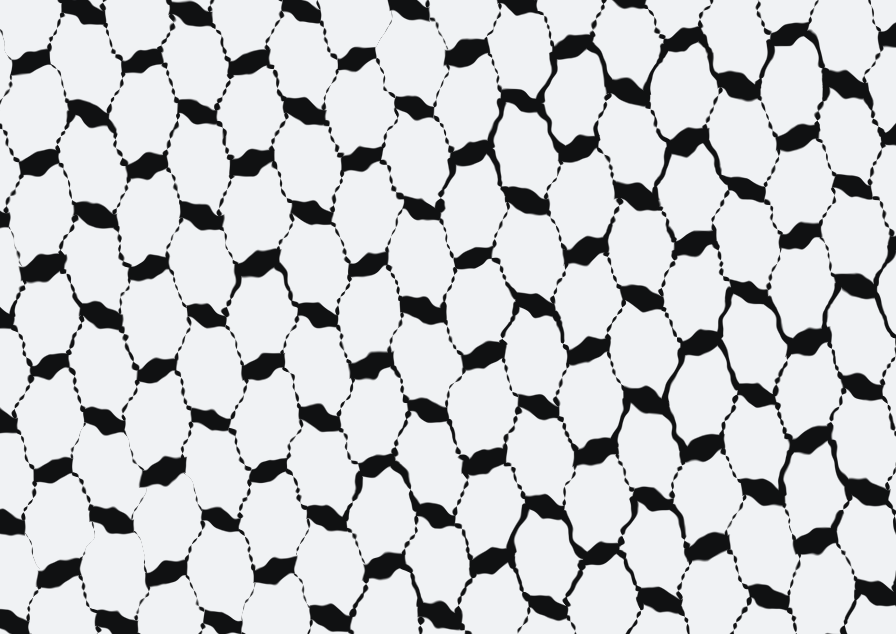
Give the GLSL for this pattern, as a WebGL 2 fragment shader.

```glsl
#version 300 es
precision highp float;
// A woven net of wavy knots joined by steep twisted threads around open cells.
// Each pixel tests the nearest knot of four staggered rows and its two upward
// threads, whose width pinches into beads; gradient noise roughens the edges.

#define ROWS 12.45        // knot rows over the canvas height
#define COLUMN_PITCH 2.128 // knot spacing across, in row pitches
#define ROW_DRIFT 0.055   // sideways drift of each row
#define BEND 0.6          // rise of the rows towards the right
#define KNOT_HALF 0.41    // half width of a knot
#define KNOT_HIGH 0.25    // height of its full corners
#define KNOT_LOW 0.03     // height of its cut corners
#define THREAD_THIN 0.03
#define THREAD_THICK 0.085
#define BEADS 5.0         // beads along one thread
#define WOBBLE 0.075      // roughness of the outlines
#define JITTER 0.09       // scatter of the knots

uniform vec2 u_resolution;
out vec4 fragColor;

const float PI = 3.14159;
const vec3 CLOTH = vec3(0.943, 0.95, 0.957);
const vec3 INK = vec3(0.063, 0.067, 0.072);

float hash(vec2 p) {
  vec3 q = fract(p.xyx * vec3(0.1031, 0.1030, 0.0973));
  q += dot(q, q.yzx + 33.33);
  return fract((q.x + q.y) * q.z);
}

vec2 gradient(vec2 cell) {
  float angle = 2.0 * PI * hash(cell + 71.0);
  return vec2(cos(angle), sin(angle));
}

float noise(vec2 p) {
  vec2 i = floor(p), f = p - i;
  vec2 u = f * f * f * (f * (f * 6.0 - 15.0) + 10.0);
  vec2 e = vec2(1.0, 0.0);
  float low = mix(dot(gradient(i), f), dot(gradient(i + e), f - e), u.x);
  float high = mix(dot(gradient(i + e.yx), f - e.yx),
                   dot(gradient(i + 1.0), f - 1.0), u.x);
  return mix(low, high, u.y);
}

// Even rows are shifted by half a column.
float isEven(float row) { return 1.0 - mod(row, 2.0); }

float rowStart(float row) {
  return 1.222 - ROW_DRIFT * row + 0.5 * COLUMN_PITCH * isEven(row);
}

vec2 knotCentre(vec2 id) {
  float x = rowStart(id.y) + COLUMN_PITCH * id.x;
  float y = id.y + 0.22 + BEND * smoothstep(4.0, 18.0, x);
  return vec2(x, y) + JITTER * (vec2(hash(id + 5.0), hash(id + 19.0)) - 0.5);
}

// Slanted knot: full at upper right and lower left, cut at the other corners.
float knotDistance(vec2 p, vec2 id) {
  p /= 0.9 + 0.2 * hash(id + 43.0);
  float top = mix(KNOT_LOW, KNOT_HIGH, smoothstep(-0.36, 0.02, p.x));
  float bottom = mix(KNOT_HIGH, KNOT_LOW, smoothstep(-0.02, 0.36, p.x));
  float across = max(p.y - top, -bottom - p.y) * 0.85;
  return max(across, abs(p.x) - KNOT_HALF);
}

// Bowed thread from a to b, between a string of beads and a solid stroke.
float threadDistance(vec2 p, vec2 a, vec2 b, vec2 id) {
  vec2 ab = b - a;
  float t = clamp(dot(p - a, ab) / dot(ab, ab), 0.0, 1.0);
  float bow = 0.16 * (hash(id + 7.0) - 0.5) * sin(PI * t)
            + 0.04 * sin(2.0 * PI * t);
  vec2 spine = a + ab * t + vec2(-ab.y, ab.x) * bow;
  float weight = 0.72 * hash(id + 31.0) + 0.28 * smoothstep(3.0, 12.0, a.x);
  float local = weight + 0.45 * noise(vec2(t * 2.5, 0.0) + id * 3.7);
  float solid = smoothstep(0.62, 0.82, local);
  float ends = 0.65 + 0.6 * pow(2.0 * t - 1.0, 2.0);
  float pinch = mix(abs(sin(PI * BEADS * t)), 1.0, solid);
  float present = smoothstep(-0.02, 0.2, local);
  float halfWidth = mix(THREAD_THIN, THREAD_THICK, weight) * ends * pinch * present;
  return length(p - spine) - halfWidth + 0.008;
}

void main() {
  vec2 p = gl_FragCoord.xy / u_resolution.y * ROWS;
  float pixel = ROWS / u_resolution.y;
  vec2 q = p + WOBBLE * vec2(noise(p * 3.6), noise(p * 3.6 + 57.0));

  float d = 1e3;
  for (int k = -2; k <= 1; k++) {
    float row = floor(p.y) + float(k);
    float column = floor((q.x - rowStart(row)) / COLUMN_PITCH + 0.5);
    vec2 id = vec2(column, row);
    vec2 centre = knotCentre(id);
    float slant = 1.0 - 2.0 * isEven(row); // neighbouring rows are mirrored
    d = min(d, knotDistance((q - centre) * vec2(slant, 1.0), id));

    // Threads up to the left and up to the right.
    for (float side = -1.0; side < 2.0; side += 2.0) {
      vec2 above = vec2(column + isEven(row) + 0.5 * (side - 1.0), row + 1.0);
      float full = step(0.0, side * slant);
      vec2 a = centre + vec2(side * 0.37, 0.17 * full);
      vec2 b = knotCentre(above) - vec2(side * 0.37, 0.17 * (1.0 - full));
      d = min(d, threadDistance(q, a, b, id * 2.0 + vec2(side, 0.0)));
    }
  }
  float ink = 1.0 - smoothstep(-pixel, pixel, d);
  fragColor = vec4(mix(CLOTH, INK, ink), 1.0);
}
```
